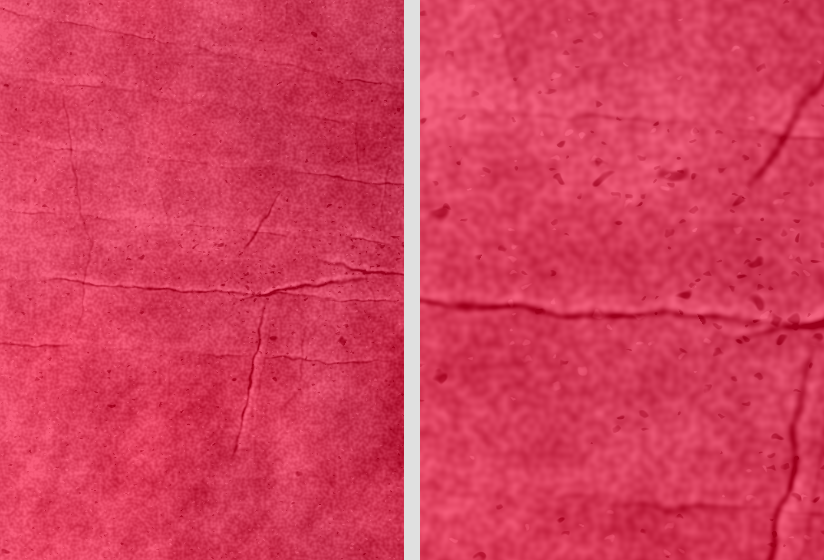
Left, the full canvas; right, a detail of the centre.
This texture is drawn by a WebGL 2 fragment shader. Its source:

```glsl
#version 300 es
precision highp float;
// Crumpled red sheet: a pink-to-crimson tone field of layered gradient noise,
// crossed by slanting folds and tapered cracks, then peppered with small pits
// and pale specks. All relief adds to one tone that picks the final colour.

uniform vec2 u_resolution;
out vec4 fragColor;

float hash(vec2 p) {
    vec3 q = fract(p.xyx * 0.1031);
    q += dot(q, q.yzx + 33.33);
    return fract((q.x + q.y) * q.z);
}

vec2 gradient(vec2 cell) {
    float angle = 6.2832 * hash(cell);
    return vec2(cos(angle), sin(angle));
}

float noise(vec2 p) {
    vec2 i = floor(p), f = p - i;
    vec2 u = f * f * f * (f * (f * 6.0 - 15.0) + 10.0);
    vec2 e = vec2(1, 0);
    return mix(mix(dot(gradient(i), f), dot(gradient(i + e), f - e), u.x),
               mix(dot(gradient(i + e.yx), f - e.yx), dot(gradient(i + 1.0), f - 1.0), u.x), u.y);
}

float bell(float x) { return exp(-x * x); }

float glow(vec2 p, vec2 centre, vec2 size) {
    vec2 q = (p - centre) / size;
    return exp(-dot(q, q));
}

// Dark groove with a lit lip beside it
float groove(float side, float width) {
    return 0.35 * bell((side - 2.2 * width) / (1.6 * width)) - bell(side / width);
}

// Groove from a to b, thinning out at both ends
float crack(vec2 p, vec2 a, vec2 b, float width) {
    vec2 d = b - a, r = p - a;
    float h = clamp(dot(r, d) / dot(d, d), 0.0, 1.0);
    float side = (d.x * r.y - d.y * r.x) / length(d);
    return sqrt(4.0 * h * (1.0 - h)) * groove(side, width);
}

// Scattered blots, one at most per cell
float blots(vec2 p, float scale, float share, float seed) {
    vec2 q = p * scale + 0.35 * vec2(noise(p * scale * 1.7), noise(p * scale * 1.7 + 40.0));
    vec2 cell = floor(q) + seed;
    vec2 centre = 0.35 + 0.3 * vec2(hash(cell + 3.1), hash(cell + 7.7));
    float radius = mix(0.14, 0.36, hash(cell + 12.3));
    float shape = smoothstep(radius, radius * 0.4, length((fract(q) - centre) * vec2(0.8, 1.15)));
    return shape * step(hash(cell), share);
}

void main() {
    vec2 p = gl_FragCoord.xy / u_resolution.y;

    // Broad light and shade
    float tone = 0.95 - 0.92 * p.x;
    tone += 0.42 * noise(p * 3.2 + 5.0) + 0.34 * noise(p * 9.0) + 0.28 * noise(p * 24.0);
    tone -= 0.36 * glow(p, vec2(0.36, 0.36), vec2(0.13, 0.11));
    tone -= 0.24 * glow(p, vec2(0.30, 0.10), vec2(0.22, 0.12));
    tone += 0.28 * glow(p, vec2(0.38, 0.57), vec2(0.09, 0.04));
    tone += 0.32 * glow(p, vec2(0.67, 0.10), vec2(0.07, 0.06));

    // Steep smears, stronger in the lower half
    float low = smoothstep(0.65, 0.3, p.y);
    tone += mix(0.18, 0.38, low) * noise(vec2(p.x * 14.0 - p.y * 4.0, p.y * 2.0));
    tone += 0.28 * low * noise(vec2(p.x - p.y, (p.x + p.y) * 0.4) * 32.0);

    // Long folds slanting down to the right
    vec2 bent = p + 0.010 * vec2(noise(p * 11.0), noise(p * 11.0 + 30.0))
                  + 0.005 * vec2(noise(p * 45.0), noise(p * 45.0 + 60.0));
    for (float i = 0.0; i < 6.0; i++) {
        float slope = mix(-0.2, -0.05, sqrt(i / 5.0));
        float side = bent.y - (0.985 - 0.12 * i + slope * p.x);
        float worn = smoothstep(-0.1, 0.35, noise(vec2(p.x * 10.0, i * 7.3)));
        tone += (0.12 + 0.55 * worn) * groove(side, 0.0019);
        tone += 0.16 * bell((side - 0.011) / 0.007);
    }

    // Faint short wrinkles, mostly upright
    for (float i = 0.0; i < 9.0; i++) {
        vec2 a = vec2(0.72 * hash(vec2(i, 2.0)), 0.15 + 0.8 * hash(vec2(i, 9.0)));
        vec2 reach = vec2(0.09 * (hash(vec2(i, 4.0)) - 0.5), 0.07 + 0.1 * hash(vec2(i, 6.0)));
        tone += 0.3 * crack(bent, a, a + reach, 0.0022);
    }

    // Main cracks, uneven in depth
    float depth = 1.0 + 0.9 * noise(p * 28.0 + 90.0);
    tone += depth * 0.8 * crack(bent, vec2(0.08, 0.50), vec2(0.62, 0.468), 0.0023);
    tone += depth * 1.2 * crack(bent, vec2(0.42, 0.467), vec2(0.66, 0.507), 0.0028);
    tone += depth * 1.2 * crack(bent, vec2(0.57, 0.532), vec2(0.76, 0.503), 0.0028);
    tone += depth * 0.9 * crack(bent, vec2(0.50, 0.66), vec2(0.435, 0.55), 0.0022);
    tone += depth * 1.1 * crack(bent, vec2(0.475, 0.46), vec2(0.42, 0.18), 0.0026);
    tone += depth * 0.4 * crack(bent, vec2(0.11, 0.84), vec2(0.16, 0.56), 0.0022);
    tone += depth * 0.4 * crack(bent, vec2(0.165, 0.58), vec2(0.135, 0.40), 0.0022);

    // Pits gather in the worn middle band and toward the right
    float wear = bell((p.y - 0.48) / 0.12) * smoothstep(0.1, 0.5, p.x);
    wear *= smoothstep(-0.3, 0.35, noise(p * 8.0 + 17.0));
    tone -= 0.85 * blots(p, 42.0, 0.006 + 0.18 * wear, 0.0);
    tone -= 0.75 * blots(p, 85.0, 0.015 + 0.25 * wear, 50.0);
    tone -= 0.50 * blots(p, 130.0, 0.04 + 0.18 * wear, 90.0);
    tone += 0.38 * blots(p, 120.0, 0.07, 130.0);

    // Fine grain
    tone += 0.36 * noise(p * 75.0) + 0.50 * noise(p * 170.0 + 9.0);

    vec3 colour = mix(vec3(0.73, 0.115, 0.235), vec3(0.91, 0.32, 0.44), clamp(tone, -0.6, 1.25));
    // Duller toward the upper right, warmer below
    colour += vec3(0.02, -0.012, -0.012) * (low - smoothstep(0.2, 0.7, p.x) + noise(p * 6.0 + 70.0));
    fragColor = vec4(clamp(colour, 0.0, 1.0), 1.0);
}
```
